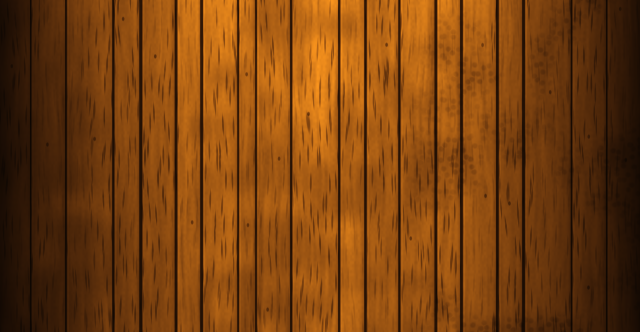
Write a Shadertoy shader that draws this texture.

```glsl
// Nineteen upright wooden planks of uneven width under a warm vignette.
// Seams split the canvas into planks; stretched noise and cellular slits
// make the grain, which bows around a few small knots in each plank.

#define TOP_LIGHT 0.91      // tone at the middle of the top edge
#define BOTTOM_LIGHT 0.67   // tone at the middle of the bottom edge
#define SIDE_FALLOFF 0.89   // darkening toward left and right
#define PLANK_CONTRAST 0.06 // tone change from plank to plank
#define GRAIN_DEPTH 0.30    // strength of the fine fibres
#define SLIT_DEPTH 0.34     // strength of the short dark cracks
#define STAIN_DEPTH 0.22    // strength of the weathered patches
#define SEAM_WIDTH 0.0042   // full width of a normal seam

const int SEAMS = 18;
const float SEAM_X[SEAMS] = float[](
    0.048, 0.103, 0.177, 0.220, 0.275, 0.315, 0.372, 0.400, 0.455,
    0.530, 0.571, 0.624, 0.681, 0.721, 0.777, 0.818, 0.893, 0.948);
// Seam width relative to SEAM_WIDTH
const float SEAM_SCALE[SEAMS] = float[](
    0.5, 0.6, 0.8, 1.1, 1.0, 1.0, 0.6, 0.6, 0.8,
    0.8, 0.9, 0.8, 1.0, 1.0, 1.0, 1.0, 0.6, 0.5);

float hash(vec2 p) {
    vec3 q = fract(p.xyx * 0.1031);
    q += dot(q, q.yzx + 33.33);
    return fract((q.x + q.y) * q.z);
}

float valueNoise(vec2 p) {
    vec2 c = floor(p), f = fract(p);
    f = f * f * (3.0 - 2.0 * f);
    return mix(mix(hash(c), hash(c + vec2(1, 0)), f.x),
               mix(hash(c + vec2(0, 1)), hash(c + vec2(1, 1)), f.x), f.y);
}

// Distance to the nearest scattered point; squeeze narrows the cells in x
float cellular(vec2 p, float squeeze) {
    vec2 c = floor(p);
    float d = 1.0;
    for (int j = -1; j <= 1; j++)
        for (int i = -1; i <= 1; i++) {
            vec2 cell = c + vec2(i, j);
            vec2 r = cell + vec2(hash(cell), hash(cell + 57.3)) - p;
            d = min(d, length(r * vec2(squeeze, 1.0)));
        }
    return d;
}

// Tone of the wood fibres in one plank lying between edges.x and edges.y
float woodGrain(vec2 uv, float id, vec2 edges) {
    // One knot in each tall cell of the plank
    float row = floor(uv.y * 2.2 + hash(vec2(id, 3.0)));
    vec2 seed = vec2(id, row + 20.0);
    vec2 knot = vec2(mix(edges.x, edges.y, 0.3 + 0.4 * hash(seed)),
                     (row + 0.5 - hash(vec2(id, 3.0))) / 2.2);
    vec2 toKnot = uv - knot;
    float hasKnot = step(0.45, hash(seed + 9.0));
    float bow = hasKnot * exp(-dot(toKnot * vec2(110, 13), toKnot * vec2(110, 13)));

    // Fibres wander along the plank and part around the knot
    float x = uv.x - 0.65 * toKnot.x * bow;
    x += 0.0025 * sin(uv.y * 7.0 + id * 2.4) + 0.0012 * sin(uv.y * 19.0 + x * 60.0 + id);
    vec2 shift = vec2(id * 13.7, id * 5.3);

    float fibres = 0.5 * valueNoise(vec2(x * 210.0, uv.y * 7.0) + shift)
                 + 0.3 * valueNoise(vec2(x * 85.0, uv.y * 3.0) + shift)
                 + 0.2 * valueNoise(vec2(uv.x * 330.0, uv.y * 110.0));
    float cracks = 1.0 - smoothstep(0.12, 0.42, cellular(vec2(x * 100.0, uv.y * 10.0) + shift, 1.9));
    float crackArea = smoothstep(0.25, 0.75, valueNoise(vec2(uv.x * 22.0, uv.y * 3.0) + shift));
    float knotCore = hasKnot * (1.0 - smoothstep(0.3, 1.0, length(toKnot * vec2(330, 110))));

    return 1.0 + GRAIN_DEPTH * (fibres - 0.55)
         - SLIT_DEPTH * cracks * mix(0.25, 1.0, crackArea) - 0.4 * knotCore;
}

// Broad worn patches, with speckles gathering toward the right
float stains(vec2 uv) {
    float broad = 0.65 * valueNoise(uv * vec2(9, 4) + 4.0) + 0.35 * valueNoise(uv * vec2(26, 13));
    float specks = 1.0 - smoothstep(0.15, 0.45, cellular(uv * vec2(75, 39), 1.0));
    float speckArea = smoothstep(0.6, 0.75, uv.x) * smoothstep(0.4, 0.7, broad);
    return 1.0 - STAIN_DEPTH * (smoothstep(0.4, 0.85, broad) + 0.7 * specks * speckArea);
}

void mainImage(out vec4 fragColor, in vec2 fragCoord) {
    vec2 uv = fragCoord / iResolution.xy;
    float pixel = 1.0 / iResolution.x;

    // Find the plank, its edges and the shading of nearby seams
    float id = 0.0, gap = 0.0, shade = 0.0, bevel = 0.0;
    vec2 edges = vec2(0, 1);
    for (int i = 0; i < SEAMS; i++) {
        float s = uv.x - SEAM_X[i];
        float halfWidth = 0.5 * SEAM_WIDTH * SEAM_SCALE[i];
        if (s > 0.0) { id += 1.0; edges.x = SEAM_X[i]; }
        else edges.y = min(edges.y, SEAM_X[i]);
        float outside = abs(s) - halfWidth;
        gap = max(gap, 1.0 - smoothstep(-0.6 * pixel, 0.6 * pixel, outside));
        shade = max(shade, exp(-max(outside, 0.0) / 0.0025));
        bevel = max(bevel, step(0.0, s) * exp(-pow((outside - 0.0022) / 0.0013, 2.0)));
    }

    // Light is strongest at the top centre
    float side = 2.0 * uv.x - 1.0;
    float tone = mix(BOTTOM_LIGHT, TOP_LIGHT, uv.y) * (1.0 - SIDE_FALLOFF * side * side);
    tone *= 1.0 + PLANK_CONTRAST * sin((id - 4.5) * 1.6);
    tone *= woodGrain(uv, id, edges) * stains(uv);
    tone *= 1.0 - 0.22 * shade + 0.16 * bevel;
    tone *= 1.0 - 0.72 * gap;

    // Brown shadows turn to amber as the tone rises
    vec3 wood = tone * vec3(1.0, 0.46 + 0.14 * tone, 0.115);
    fragColor = vec4(clamp(wood + vec3(0.015, 0.008, 0.004), 0.0, 1.0), 1.0);
}
```
